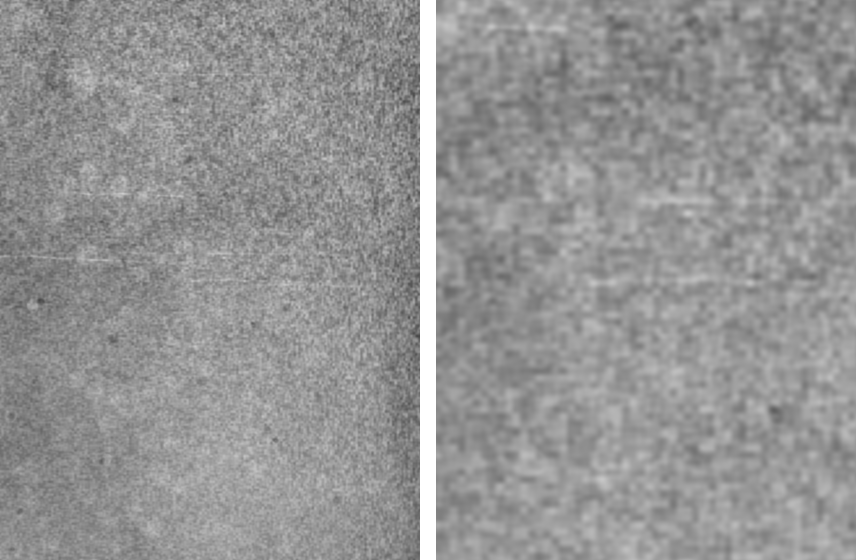
Left: the whole. Right: its middle third, enlarged.
Give the GLSL for this texture, as a Shadertoy shader.

```glsl
// Worn grey metal sheet: fine woven grain, pale water spots, dark pits and thin level scratches.

const float BASE_GREY = 0.568;

float hash(vec2 p) {
    vec3 q = fract(vec3(p.xyx) * 0.1031);
    q += dot(q, q.yzx + 33.33);
    return fract((q.x + q.y) * q.z);
}

// Smooth value noise, centred on zero
float noise(vec2 p) {
    vec2 cell = floor(p);
    vec2 f = fract(p);
    f = f * f * (3.0 - 2.0 * f);
    float low = mix(hash(cell), hash(cell + vec2(1, 0)), f.x);
    float high = mix(hash(cell + vec2(0, 1)), hash(cell + vec2(1, 1)), f.x);
    return mix(low, high, f.y) - 0.5;
}

float fbm(vec2 p) {
    float sum = 0.0;
    float gain = 1.0;
    for (int i = 0; i < 4; i++) {
        sum += gain * noise(p);
        p = p * 2.03 + 17.3;
        gain *= 0.65;
    }
    return sum;
}

// Soft bump centred on c, with separate width and height
float bump(vec2 p, vec2 c, vec2 size) {
    vec2 d = (p - c) / size;
    return exp(-dot(d, d));
}

// Scattered ragged discs: one per cell, kept with the given chance
float spots(vec2 p, float cellSize, float chance, vec2 radii, float softness, float seed) {
    vec2 home = floor(p / cellSize);
    float cover = 0.0;
    for (int j = -1; j <= 1; j++) {
        for (int i = -1; i <= 1; i++) {
            vec2 id = home + vec2(i, j);
            vec2 key = id + seed;
            vec2 jitter = vec2(hash(key + 3.1), hash(key + 7.7));
            float radius = mix(radii.x, radii.y, hash(key + 12.3));
            float d = length(p - (id + jitter) * cellSize);
            float kept = step(hash(key + 21.9), chance);
            float strength = mix(0.5, 1.0, hash(key + 31.4));
            float disc = 1.0 - smoothstep(radius * (1.0 - softness), radius, d);
            cover = max(cover, disc * kept * strength);
        }
    }
    return cover;
}

// Thin, broken, nearly level line from a start point
float scratch(vec2 p, vec2 start, float len, float slope, float width) {
    float along = p.x - start.x;
    float wobble = 0.003 * noise(vec2(p.x * 18.0, start.y * 90.0));
    float across = (p.y - start.y - slope * along - wobble) / width;
    float ends = smoothstep(0.0, 0.03, along) * (1.0 - smoothstep(len * 0.6, len, along));
    float broken = max(0.0, 0.6 + 1.3 * noise(vec2(p.x * 45.0, start.y * 70.0)));
    return exp(-across * across) * ends * broken;
}

// Fine grain: level threads, upright threads and round specks
float grain(vec2 p, float upright) {
    float level = noise(p * vec2(135.0, 265.0));
    float tall = noise(p * vec2(245.0, 120.0) + 41.0);
    float specks = noise(p * 215.0 + 83.0);
    return mix(level, tall, upright) * 1.15 + specks * 0.9 + 0.4 * noise(p * 95.0 + 9.0);
}

// Broad light and dark areas
float shading(vec2 p) {
    float tone = 0.072 * fbm(p * vec2(8.0, 6.0) + 5.0);
    tone -= 0.095 * smoothstep(0.64, 0.78, p.x);
    tone -= 0.095 * bump(p, vec2(0.09, 0.83), vec2(0.06, 0.14));
    tone -= 0.070 * bump(p, vec2(0.03, 0.48), vec2(0.10, 0.12));
    tone -= 0.060 * bump(p, vec2(0.02, 0.20), vec2(0.08, 0.14));
    tone += 0.050 * bump(p, vec2(0.26, 0.86), vec2(0.16, 0.16));
    tone += 0.060 * bump(p, vec2(0.01, 0.99), vec2(0.07, 0.05));
    tone += 0.045 * bump(p, vec2(0.40, 0.18), vec2(0.22, 0.28));
    return tone;
}

void mainImage(out vec4 fragColor, in vec2 fragCoord) {
    vec2 p = fragCoord / iResolution.y;
    float grey = BASE_GREY + shading(p);

    // Grain turns upright and stronger toward the upper right
    float upright = mix(0.4, 0.8, smoothstep(0.3, 0.7, p.x));
    float roughness = mix(0.110, 0.210, smoothstep(0.1, 0.95, p.y * 0.7 + p.x * 0.5));
    grey += roughness * grain(p, upright);

    // Pale spots, mostly on the left
    vec2 warped = p + 0.010 * vec2(noise(p * 50.0), noise(p * 50.0 + 60.0));
    float leftSide = 1.0 - smoothstep(0.24, 0.48, p.x);
    grey += 0.075 * leftSide * spots(warped, 0.050, 0.5, vec2(0.011, 0.024), 0.35, 11.0);
    grey += 0.035 * leftSide * spots(warped, 0.085, 0.4, vec2(0.022, 0.045), 0.45, 57.0);
    grey -= 0.022 * leftSide;

    // Small dark pits
    grey -= 0.17 * spots(warped, 0.075, 0.25, vec2(0.006, 0.013), 0.8, 93.0);

    // Main scratches, then faint ones in a band across the middle
    grey += 0.20 * scratch(p, vec2(-0.03, 0.545), 0.34, -0.045, 0.0024);
    grey += 0.10 * scratch(p, vec2(0.20, 0.549), 0.48, -0.010, 0.0024);
    grey += 0.13 * scratch(p, vec2(0.11, 0.656), 0.28, -0.030, 0.0022);
    grey += 0.09 * scratch(p, vec2(0.26, 0.868), 0.28, -0.008, 0.0022);
    for (int i = 0; i < 12; i++) {
        float k = float(i);
        vec2 start = vec2(0.45 * hash(vec2(k, 2.0)), mix(0.49, 0.68, hash(vec2(k, 5.0))));
        float sheen = mix(-0.09, 0.10, hash(vec2(k, 8.0)));
        grey += sheen * scratch(p, start, mix(0.15, 0.4, hash(vec2(k, 11.0))), -0.012, 0.0024);
    }

    fragColor = vec4(vec3(clamp(grey, 0.0, 1.0)), 1.0);
}
```
